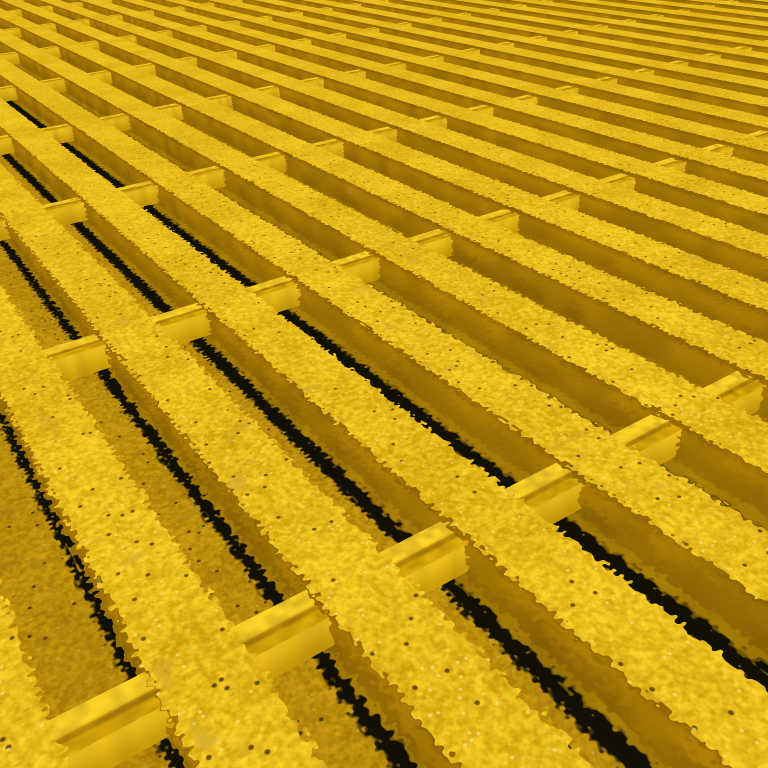
Write a WebGL 2 fragment shader that draws this texture.

```glsl
#version 300 es
precision highp float;
uniform vec2 u_resolution;
out vec4 fragColor;

const vec3 BRIGHT = vec3(0.97, 0.80, 0.15);
const vec3 GOLD = vec3(0.78, 0.60, 0.04);
const vec3 OCHRE = vec3(0.62, 0.45, 0.02);
const vec3 BROWN = vec3(0.49, 0.35, 0.02);
const vec3 UMBER = vec3(0.24, 0.17, 0.02);
const vec3 VOID = vec3(0.07, 0.06, 0.02);

// Deck plane: x runs across the bars, y along them
const vec2 EYE = vec2(0.390, 0.787);
const float EYE_SLOPE = 0.85;
const float BAR_START = 0.515, BAR_PITCH = 0.28, BAR_WIDTH = 0.5;
const float ROD_START = 2.09, ROD_PITCH = 1.75, ROD_WIDTH = 0.115;
const float ROD_TOP = 0.018, ROD_BOTTOM = 0.098;
const float WALL_DEPTH = 0.153, LOWER_DEPTH = 0.2;
const vec2 GRAIN_SCALE = vec2(101.0, 65.0);

float hash(vec2 p) {
  vec3 h = fract(vec3(p.xyx) * 0.1031);
  h += dot(h, h.yzx + 33.33);
  return fract((h.x + h.y) * h.z);
}

float noise(vec2 p) {
  vec2 i = floor(p), f = fract(p);
  f = f * f * (3.0 - 2.0 * f);
  return mix(mix(hash(i), hash(i + vec2(1, 0)), f.x),
             mix(hash(i + vec2(0, 1)), hash(i + vec2(1, 1)), f.x), f.y);
}

// Sparse round specks, one candidate per cell
float specks(vec2 p, float density, float seed) {
  vec2 cell = floor(p);
  vec2 center = 0.3 + 0.4 * vec2(hash(cell + seed), hash(cell + seed + 7.0));
  float spot = 1.0 - smoothstep(0.12, 0.3, length(p - cell - center));
  return spot * step(1.0 - density, hash(cell + seed + 19.0));
}

// Where the view ray through a deck point meets a deeper level
vec2 sink(vec2 deck, float depth) {
  return deck + depth * EYE_SLOPE * (deck - EYE);
}

float barIndex(float across) {
  return (across - BAR_START) / BAR_PITCH;
}

float raggedEdge(vec2 deck, float detail) {
  return (noise(deck * GRAIN_SCALE * 1.2) - 0.5) * 0.075 * detail;
}

vec3 gritColor(vec2 deck, float detail) {
  vec2 g = deck * GRAIN_SCALE;
  float grain = 0.6 * noise(g * 1.1) + 0.4 * noise(g * 2.3 + 31.0);
  float stain = noise(g * 0.07) * 0.6 + noise(g * 0.2 + 9.0) * 0.4;
  float light = 0.64 + (grain - 0.5) * 1.25 * detail + (stain - 0.5) * 0.5;
  vec3 color = mix(GOLD, BRIGHT, clamp(light, -0.25, 1.1));
  color = mix(color, UMBER, 0.75 * detail * specks(g * 0.55, 0.05, 3.0));
  color = mix(color, vec3(0.97, 0.89, 0.55), 0.7 * detail * specks(g * 0.8, 0.06, 57.0));
  float worn = smoothstep(0.84, 0.95, noise(g * 0.24 + 80.0));
  return mix(color, vec3(0.68, 0.56, 0.25), 0.5 * worn * grain * detail);
}

vec3 wallColor(vec2 deck, float depth) {
  float h = depth / WALL_DEPTH;
  vec3 color = mix(OCHRE * 1.04, OCHRE * 0.9, smoothstep(0.1, 0.7, h));
  color = mix(color, BROWN, 0.6 * (1.0 - smoothstep(0.0, 0.16, h)));
  color = mix(color, GOLD * 0.9, 0.5 * smoothstep(0.7, 0.78, h));
  color = mix(color, UMBER, 0.7 * smoothstep(0.9, 1.0, h));
  return color * (0.92 + 0.16 * noise(vec2(deck.y * 9.0, h * 3.0 + deck.x * 20.0)));
}

// Rod profile runs from the front lip (0) to the back lip (1)
vec3 rodTopColor(vec2 deck, float profile) {
  float groove = 1.0 - smoothstep(0.03, 0.13, abs(profile - 0.4));
  vec3 color = mix(GOLD * 1.08, BRIGHT, smoothstep(0.35, 0.6, profile));
  color = mix(color, OCHRE, 0.7 * groove);
  return color * (0.86 + 0.2 * noise(deck * vec2(60.0, 45.0)));
}

vec3 rodFaceColor(vec2 deck, float h) {
  vec3 color = mix(mix(GOLD, BRIGHT, 0.6), GOLD, smoothstep(0.05, 0.95, h));
  return color * (0.93 + 0.12 * noise(deck * vec2(40.0, 30.0)));
}

vec3 lowerColor(vec2 deck, float detail) {
  float slot = fract(barIndex(deck.x)) + raggedEdge(deck + 5.0, detail);
  float body = smoothstep(0.40, 0.44, slot) * (1.0 - smoothstep(0.94, 0.98, slot));
  return mix(VOID, gritColor(deck + 5.0, detail) * vec3(0.80, 0.75, 0.45), body);
}

vec3 gratingColor(vec2 uv) {
  // Perspective from canvas to deck
  float down = 1.0 - uv.y;
  float belowHorizon = down + 0.05 * uv.x + 0.158;
  vec2 deck = vec2(uv.x + 0.346, 2.464 - uv.x) / belowHorizon;
  float detail = 1.0 - 0.9 * smoothstep(3.0, 14.0, deck.x + deck.y);

  // Gritty bar tops
  float bar = barIndex(deck.x);
  float slot = fract(bar + raggedEdge(deck, detail));
  if (slot < BAR_WIDTH) return gritColor(deck, detail);

  // Side wall of the next bar
  vec2 drift = EYE_SLOPE * (deck - EYE);
  float wallDepth = drift.x > 0.0 ? (1.0 - slot) * BAR_PITCH / drift.x : 9.0;

  // Cross rods
  vec2 rodPoint = sink(deck, ROD_TOP);
  float along = mod(rodPoint.y - ROD_START, ROD_PITCH);
  float faceDepth = ROD_TOP + (ROD_PITCH - along) / drift.y;
  if (along < ROD_WIDTH && ROD_TOP < wallDepth) return rodTopColor(rodPoint, along / ROD_WIDTH);
  if (faceDepth < min(ROD_BOTTOM, wallDepth))
    return rodFaceColor(sink(deck, faceDepth), (faceDepth - ROD_TOP) / (ROD_BOTTOM - ROD_TOP));

  if (wallDepth < WALL_DEPTH) return wallColor(sink(deck, wallDepth), wallDepth);
  return lowerColor(sink(deck, LOWER_DEPTH), detail);
}

void main() {
  // Average a 4 by 4 grid to smooth the edges
  vec3 total = vec3(0.0);
  for (int i = 0; i < 16; i++) {
    vec2 offset = (vec2(i % 4, i / 4) + 0.5) / 4.0 - 0.5;
    total += gratingColor((gl_FragCoord.xy + offset) / u_resolution);
  }
  fragColor = vec4(total / 16.0, 1.0);
}
```
